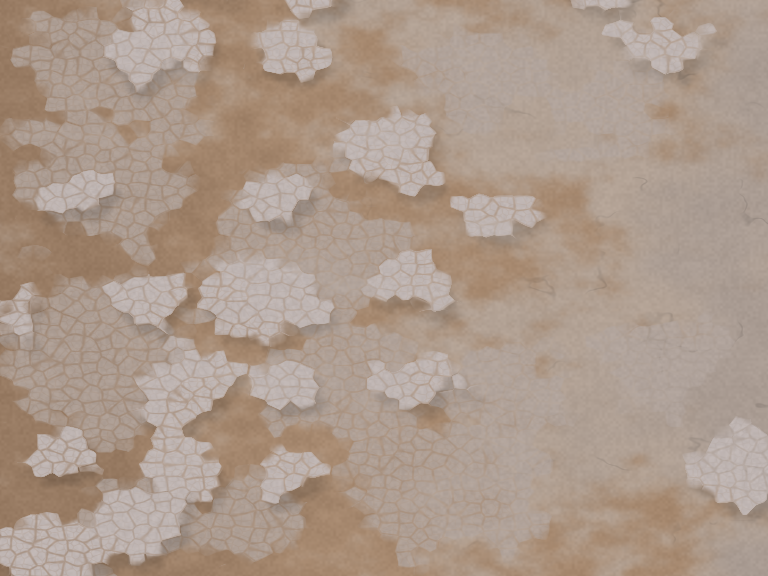
Give the GLSL for this texture, as a Shadertoy shader.

```glsl
// Draws a weathered tan surface with pale, cracked mineral crusts and faint films.

const vec3 TAN = vec3(0.655, 0.538, 0.437);
const vec3 DARK_TAN = vec3(0.595, 0.482, 0.387);
const vec3 PALE = vec3(0.695, 0.630, 0.578);
const vec3 GREY = vec3(0.655, 0.605, 0.575);
const vec3 FILM = vec3(0.695, 0.645, 0.617);
const vec3 CRUST = vec3(0.750, 0.712, 0.702);

const vec2 FLAKE_SIZE = vec2(0.029, 0.022);
const vec2 CRUST_GRID = vec2(0.20, 0.14);
const vec2 FILM_GRID = vec2(0.33, 0.25);
const vec2 CLUSTER_CENTRE = vec2(0.58, 0.46);
const vec2 CLUSTER_SPREAD = vec2(0.65, 0.60);
const vec2 SHADOW_OFFSET = vec2(0.012, -0.020);
const float CRUST_AMOUNT = 0.68;
const float FILM_AMOUNT = 0.85;
const float SHADOW_DEPTH = 0.13;
const float CRACK_DEPTH = 0.52;
const float GRAIN = 0.035;

float hash(vec2 p) {
    return fract(sin(dot(p, vec2(127.1, 311.7))) * 43758.5453);
}

vec2 hash2(vec2 p) {
    return vec2(hash(p), hash(p + 57.3));
}

float noise(vec2 p) {
    vec2 i = floor(p), f = fract(p);
    f = f * f * (3.0 - 2.0 * f);
    return mix(mix(hash(i), hash(i + vec2(1, 0)), f.x),
               mix(hash(i + vec2(0, 1)), hash(i + vec2(1, 1)), f.x), f.y);
}

float fbm(vec2 p) {
    float sum = 0.0, weight = 0.533;
    for (int i = 0; i < 4; i++) {
        sum += weight * noise(p);
        p = mat2(1.6, 1.2, -1.2, 1.6) * p + 11.7;
        weight *= 0.5;
    }
    return sum;
}

// Rounded flakes: xy = blended flake centre, z = gap to the nearest crack
vec3 flakes(vec2 p, vec2 size) {
    vec2 q = p / size, id = floor(q), centre = vec2(0.0);
    float nearest = 9.0, second = 9.0, total = 0.0;
    for (int y = -1; y <= 1; y++)
    for (int x = -1; x <= 1; x++) {
        vec2 cell = id + vec2(x, y);
        vec2 site = cell + 0.1 + 0.8 * hash2(cell);
        float d = length(site - q);
        second = min(second, max(nearest, d));
        nearest = min(nearest, d);
        float w = exp(-14.0 * d * d) + 1e-6;
        centre += w * site;
        total += w;
    }
    return vec3(centre / total * size, second - nearest);
}

// Scattered ragged ovals, densest around the cluster centre; positive inside
float patches(vec2 p, vec2 grid, float amount, float seed) {
    vec2 id = floor(p / grid);
    float field = -1.0;
    for (int y = -1; y <= 1; y++)
    for (int x = -1; x <= 1; x++) {
        vec2 cell = id + vec2(x, y), key = cell + seed;
        vec2 centre = (cell + 0.2 + 0.6 * hash2(key)) * grid;
        vec2 away = (centre - CLUSTER_CENTRE) / CLUSTER_SPREAD;
        vec2 radius = grid * mix(0.30, 0.58, hash(key + 7.9));
        if (hash(key + 3.1) < amount * exp(-dot(away, away)))
            field = max(field, 1.0 - length((p - centre) / radius));
    }
    return field + 1.3 * (fbm(p * vec2(17.0, 22.0) + seed) - 0.5);
}

vec3 background(vec2 p) {
    float mottle = fbm(p * vec2(6.0, 9.0) + 3.0) - 0.5;
    float detail = fbm(p * vec2(19.0, 30.0)) - 0.5;
    float side = smoothstep(0.3, 1.25, p.x + 0.2 * (p.y - 0.5));
    float pale = smoothstep(0.2, 0.95, 0.85 * side + 1.3 * mottle + 0.9 * detail + 0.08);
    float dark = 1.0 - smoothstep(0.0, 0.65, p.x + 0.6 * mottle + 0.3 * detail);
    float grey = smoothstep(1.05, 1.42, p.x + 0.7 * mottle);
    vec3 col = mix(TAN, DARK_TAN, dark);
    col = mix(col, PALE, pale);
    col = mix(col, GREY, 0.75 * grey);

    // Fine broken veins on the pale side
    float vein = 1.0 - smoothstep(0.0, 0.025, abs(fbm(p * vec2(9.0, 14.0) + 40.0) - 0.5));
    float broken = smoothstep(0.6, 0.8, noise(p * 16.0 + 8.0));
    return col * (1.0 - 0.09 * vein * broken * side) + 0.04 * detail;
}

void mainImage(out vec4 fragColor, in vec2 fragCoord) {
    vec2 p = fragCoord / iResolution.y;
    vec3 col = background(p);

    // Crackle at two scales, gently bent
    vec2 bend = 0.006 * vec2(noise(p * 45.0), noise(p * 45.0 + 20.0));
    vec3 flake = flakes(p + bend, FLAKE_SIZE);
    float fine = flakes(p + bend + 2.0, 0.5 * FLAKE_SIZE).z;
    float solid = smoothstep(0.0, 0.24, flake.z) * mix(0.72, 1.0, smoothstep(0.0, 0.3, fine));
    float body = mix(1.0 - CRACK_DEPTH, 1.0, solid);
    vec2 lobe = mix(p, flake.xy - bend, 0.75);

    // Thin film, then raised crusts with soft shadows
    float film = smoothstep(0.0, 0.22, patches(lobe, FILM_GRID, FILM_AMOUNT, 5.0));
    col = mix(col, FILM, 0.85 * film * body);
    float crust = smoothstep(0.06, 0.2, patches(lobe, CRUST_GRID, CRUST_AMOUNT, 23.0));
    float shadow = smoothstep(-0.1, 0.45, patches(p - SHADOW_OFFSET, CRUST_GRID, CRUST_AMOUNT, 23.0));
    col *= 1.0 - SHADOW_DEPTH * shadow * (1.0 - crust);
    col = mix(col, CRUST, crust * body);

    // Soft grain
    col += GRAIN * (noise(p * 210.0) - 0.5);
    fragColor = vec4(col, 1.0);
}
```
